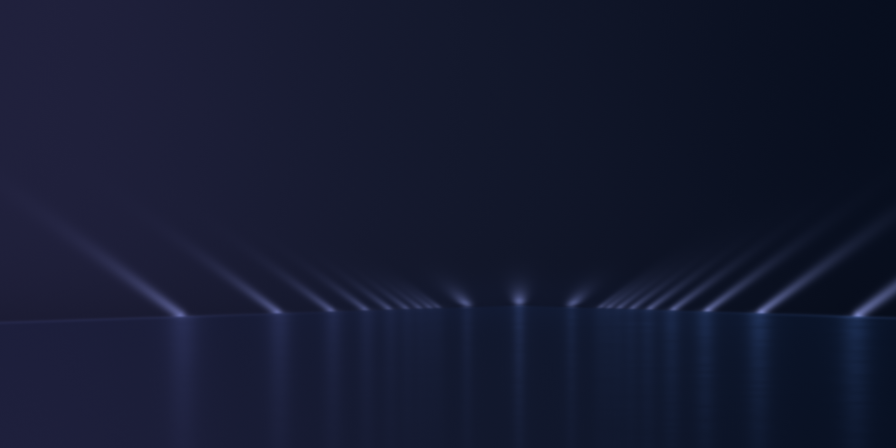
A WebGL 1 fragment shader for this background:

```glsl
precision highp float;
uniform vec2 u_resolution;

#define CENTER_X 1.159
#define HORIZON 0.318
#define HORIZON_TILT 0.033
#define BEAM_SLOPE 0.73
#define LAMP_GAP 0.116
#define BEAM_GAIN 0.38
#define COLUMN_GAIN 0.105
#define RIPPLE 0.22

const int BEAMS = 9;

float hash(vec2 p) {
  return fract(sin(dot(p, vec2(127.1, 311.7))) * 43758.5453);
}

float noise(vec2 p) {
  vec2 i = floor(p);
  vec2 f = fract(p);
  f = f * f * (3.0 - 2.0 * f);
  return mix(mix(hash(i), hash(i + vec2(1.0, 0.0)), f.x),
             mix(hash(i + vec2(0.0, 1.0)), hash(i + 1.0), f.x), f.y);
}

float bell(float x, float width) {
  float k = x / width;
  return exp(-k * k);
}

float horizonAt(float side) {
  return HORIZON - HORIZON_TILT * side;
}

// Slanted streak that widens and fades away from its foot
float beam(vec2 q, float size, float reach) {
  vec2 dir = normalize(vec2(1.0, BEAM_SLOPE));
  float along = dot(q, dir);
  float across = dir.x * q.y - dir.y * q.x;
  float t = max(along, 0.0);
  float width = 0.004 + 0.010 * size + 0.030 * t;
  return bell(across, width) * exp(-t / reach) * smoothstep(-0.012, 0.010, along);
}

// Small lamp with a fan of light leaning outwards
float lamp(vec2 q, float lean) {
  float rise = max(q.y, 0.0);
  float fan = bell(q.x - lean * rise, 0.012 + 0.35 * rise) * exp(-rise / 0.020);
  return fan * smoothstep(-0.010, 0.010, q.y);
}

// Vertical reflection, brightest near the horizon
float column(float dx, float depth, float width) {
  return (bell(dx, width) + 0.25 * bell(dx, 2.2 * width)) * exp(-depth / 0.20);
}

vec3 backdrop(float x) {
  vec3 plum = vec3(0.125, 0.128, 0.236);
  vec3 navy = vec3(0.076, 0.096, 0.174);
  vec3 ink = vec3(0.030, 0.056, 0.118);
  vec3 color = mix(plum, navy, smoothstep(0.0, 0.58, x));
  return mix(color, ink, smoothstep(0.45, 1.05, x));
}

void main() {
  vec2 uv = gl_FragCoord.xy / u_resolution;
  vec2 p = uv * vec2(2.0, 1.0);
  float dx = p.x - CENTER_X;
  float side = abs(dx);
  float height = p.y - horizonAt(side);
  float depth = max(-height, 0.0);
  float ground = smoothstep(0.004, -0.004, height);
  float right = smoothstep(-0.5, 0.5, dx);

  // Wall and floor
  vec3 color = backdrop(uv.x);
  color *= 1.0 - 0.16 * (1.0 - ground) * exp(-max(height, 0.0) / 0.10);
  vec3 floorTint = mix(vec3(-0.014, -0.008, -0.004), vec3(0.002, 0.014, 0.028), right);
  color += floorTint * ground * exp(-depth / 0.4);

  // Receding rows of beams and their reflections
  float beams = 0.0;
  float columns = 0.0;
  for (int i = 1; i <= BEAMS; i++) {
    float offset = 1.0 / (0.795 + 0.5375 * float(i));
    vec2 q = vec2(side - offset, p.y - horizonAt(offset));
    float reach = (0.005 + 0.20 * offset) * mix(0.85, 1.30, right);
    float strength = smoothstep(0.0, 0.6, offset);
    beams += (0.35 + 0.65 * strength) * beam(q, offset, reach);
    beams += 0.30 * strength * bell(length(q * vec2(0.6, 1.5)), 0.012);
    columns += strength * column(q.x, depth, 0.008 + 0.030 * offset);
  }

  // Three lamps around the vanishing point
  float lamps = 0.0;
  for (int i = -1; i <= 1; i++) {
    float lean = float(i);
    float lampX = dx - lean * LAMP_GAP;
    lamps += lamp(vec2(lampX, height - 0.004), 0.8 * lean) * (1.15 - 0.2 * abs(lean));
    columns += column(lampX, depth, 0.013) * (0.9 - 0.4 * abs(lean));
  }

  // Fine horizontal ripples on the floor
  float ripple = 1.0 + RIPPLE * (noise(p * vec2(14.0, 130.0)) - 0.5) * (0.4 + right);

  vec3 beamColor = mix(vec3(0.68, 0.72, 1.04), vec3(0.98, 1.02, 1.42), right);
  vec3 columnColor = mix(vec3(0.46, 0.52, 0.86), vec3(0.56, 0.80, 1.30), right);
  color += beamColor * BEAM_GAIN * beams * (1.0 - 0.9 * ground);
  color += vec3(0.95, 1.00, 1.42) * BEAM_GAIN * lamps;
  color += columnColor * COLUMN_GAIN * columns * ground * ripple;

  // Faint line and haze along the horizon
  color += columnColor * 0.06 * bell(height, 0.004) * smoothstep(0.2, 0.8, side);
  color += vec3(0.006, 0.010, 0.022) * bell(height - 0.02, 0.05) * bell(dx, 0.5);

  color += (hash(gl_FragCoord.xy) - 0.5) / 255.0;
  gl_FragColor = vec4(color, 1.0);
}
```
